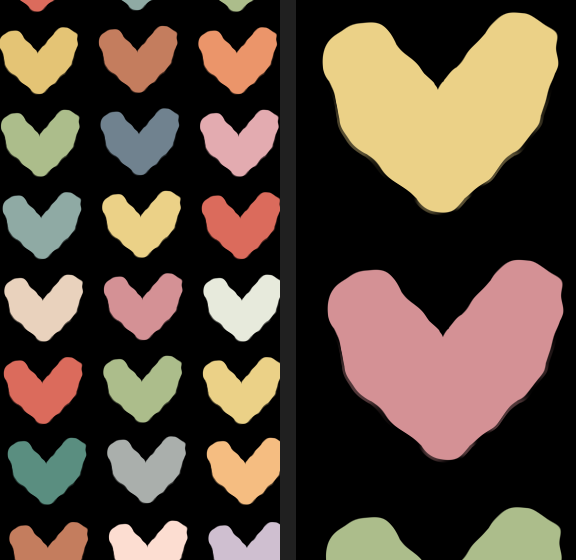
Left, the full canvas; right, a detail of the centre.
Give the GLSL for this pattern, as a WebGL 1 fragment shader.

```glsl
precision highp float;
// Rows of flat, hand-cut hearts in muted colours on black, drifting right row by row.
// Each heart is a union of tapered strokes meeting at one tip; noise makes the edge
// uneven and leaves a thin, broken dark rim along the lower sides.

uniform vec2 u_resolution;

// Layout, in canvas widths, measured from the top left corner
const vec2 PITCH = vec2(0.3555, 0.2945);
const vec2 FIRST = vec2(0.001, 0.099);
const vec2 GAP = vec2(0.038, 0.028);   // half the space between hearts
const float HEART_WIDTH = 0.279;
const float ROW_DRIFT = 0.006;
const float MIDDLE_LIFT = 0.005;

// Edge, in heart widths
const float WOBBLE = 0.028;
const float WOBBLE_FREQ = 13.0;
const float RIM_WIDTH = 0.013;
const float RIM_SHADE = 0.38;

// Palette
const vec3 RED = vec3(0.86, 0.42, 0.36);
const vec3 SAGE = vec3(0.675, 0.74, 0.545);
const vec3 TEAL = vec3(0.56, 0.665, 0.645);
const vec3 GOLD = vec3(0.895, 0.77, 0.46);
const vec3 CLAY = vec3(0.77, 0.49, 0.37);
const vec3 ORANGE = vec3(0.92, 0.585, 0.415);
const vec3 SLATE = vec3(0.44, 0.51, 0.56);
const vec3 PINK = vec3(0.89, 0.67, 0.69);
const vec3 YELLOW = vec3(0.92, 0.82, 0.53);
const vec3 BEIGE = vec3(0.915, 0.825, 0.74);
const vec3 ROSE = vec3(0.83, 0.57, 0.585);
const vec3 IVORY = vec3(0.905, 0.918, 0.863);
const vec3 PINE = vec3(0.353, 0.557, 0.502);
const vec3 GREY = vec3(0.667, 0.686, 0.675);
const vec3 APRICOT = vec3(0.96, 0.74, 0.505);
const vec3 BLUSH = vec3(0.988, 0.867, 0.82);
const vec3 LILAC = vec3(0.81, 0.75, 0.815);

float hash(vec2 p) {
  return fract(sin(dot(p, vec2(127.1, 311.7))) * 43758.5);
}

float noise(vec2 p) {
  vec2 i = floor(p), f = fract(p);
  f = f * f * (3.0 - 2.0 * f);
  return mix(mix(hash(i), hash(i + vec2(1.0, 0.0)), f.x),
             mix(hash(i + vec2(0.0, 1.0)), hash(i + 1.0), f.x), f.y);
}

// Stroke between two circles, each given as (centre, radius)
float taper(vec2 p, vec3 a, vec3 b) {
  vec2 ab = b.xy - a.xy;
  float t = clamp(dot(p - a.xy, ab) / dot(ab, ab), 0.0, 1.0);
  return length(p - a.xy - ab * t) - mix(a.z, b.z, t);
}

// Lopsided heart, one unit wide, y pointing down
float heart(vec2 p) {
  vec3 tip = vec3(0.488, 0.719, 0.131);
  vec3 leftMid = vec3(0.281, 0.419, 0.212);
  vec3 rightMid = vec3(0.694, 0.406, 0.222);
  float left = min(taper(p, vec3(0.165, 0.206, 0.167), leftMid), taper(p, leftMid, tip));
  float right = min(taper(p, vec3(0.831, 0.169, 0.167), rightMid), taper(p, rightMid, tip));
  return min(left, right);
}

vec3 pick(float col, vec3 a, vec3 b, vec3 c) {
  return col < 0.5 ? a : (col < 1.5 ? b : c);
}

vec3 heartColour(float row, float col) {
  if (row < -0.5) return pick(col, RED, TEAL, SAGE);
  if (row < 0.5) return pick(col, GOLD, CLAY, ORANGE);
  if (row < 1.5) return pick(col, SAGE, SLATE, PINK);
  if (row < 2.5) return pick(col, TEAL, YELLOW, RED);
  if (row < 3.5) return pick(col, BEIGE, ROSE, IVORY);
  if (row < 4.5) return pick(col, RED, SAGE, YELLOW);
  if (row < 5.5) return pick(col, PINE, GREY, APRICOT);
  return pick(col, CLAY, BLUSH, LILAC);
}

void main() {
  vec2 p = vec2(gl_FragCoord.x, u_resolution.y - gl_FragCoord.y) / u_resolution.x - FIRST;

  // Find the cell, with the drift and small slips of each row
  float row = floor((p.y + GAP.y) / PITCH.y);
  p.x -= row * ROW_DRIFT;
  if (row == 4.0) p.x += 0.008;
  if (row == 5.0) p.y += 0.0065;
  float col = floor((p.x + GAP.x) / PITCH.x);
  if (col == 1.0) p.y += MIDDLE_LIFT;
  vec2 q = (p - vec2(col, row) * PITCH) / HEART_WIDTH;

  // Uneven outline
  float d = heart(q) + WOBBLE * (noise(q * WOBBLE_FREQ) - 0.5);
  float aa = 0.75 / (u_resolution.x * HEART_WIDTH);
  float fill = 1.0 - smoothstep(-aa, aa, d);

  // Broken rim below the lobes
  float patches = smoothstep(0.3, 0.65, noise(q * 9.0 + 31.0));
  float rim = 1.0 - smoothstep(-aa, aa, d - RIM_WIDTH);
  rim *= patches * smoothstep(0.3, 0.5, q.y);

  vec3 paint = heartColour(row, col);
  vec3 colour = mix(paint * RIM_SHADE * rim, paint, fill);
  gl_FragColor = vec4(colour, 1.0);
}
```
